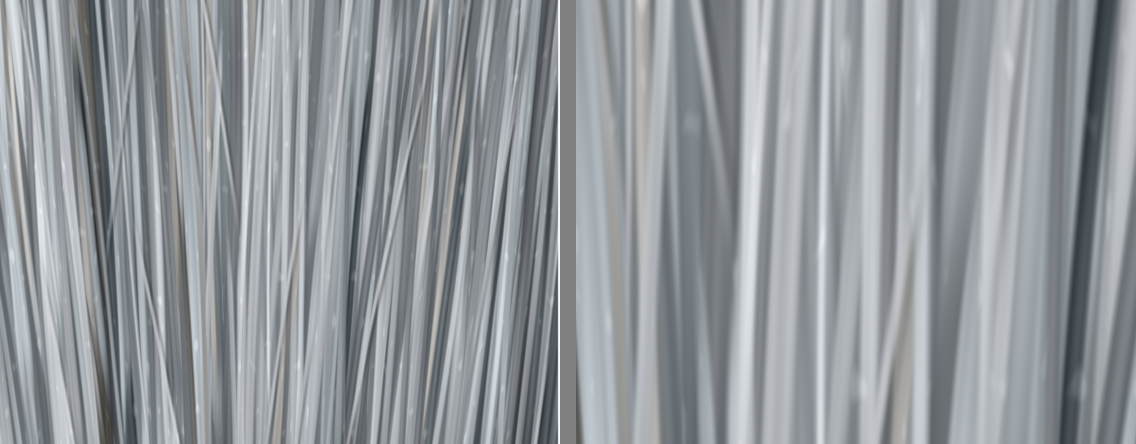
Left: the whole. Right: its middle third, enlarged.
A Shadertoy shader for this texture:

```glsl
// Silvery grey strands hanging side by side, fanning out slightly to the sides.
// Tapered strands are layered from broad to thin, each with its own fibre noise,
// then a few bright strays cross over them at steeper angles.

const int   STRANDS      = 190;
const int   STRAYS       = 16;
const float BROAD        = 0.020;   // half widths, in canvas heights
const float THIN         = 0.0045;
const float STRAY_WIDTH  = 0.0036;
const float SOFTNESS     = 0.0032;
const float FAN          = 0.11;    // lean of the strands towards the sides
const float DARK_TONE    = 0.20;
const float LIGHT_TONE   = 0.80;
const float TONE_BIAS    = 0.55;    // below 1 favours the light tones
const float FIBRE        = 0.15;
const float SHADOW       = 0.09;
const float MARGIN       = 0.0045;  // pale strip at the right edge
const vec3  GROUND       = vec3(0.44, 0.46, 0.48);
const vec3  COOL_TINT    = vec3(-0.034, 0.003, 0.027);
const vec3  PLAIN_TINT   = vec3(-0.010, -0.002, 0.014);
const vec3  WARM_TINT    = vec3(0.008, 0.000, -0.016);
const vec3  MARGIN_COLOR = vec3(0.97, 0.98, 0.99);

vec4 hash4(float n) {
    vec4 q = fract(vec4(n) * vec4(0.1031, 0.1030, 0.0973, 0.1099));
    q += dot(q, q.wzxy + 33.33);
    return fract((q.xxyz + q.yzzw) * q.zywx);
}

vec2 gradient(vec2 cell) {
    vec3 q = fract(cell.xyx * vec3(0.1031, 0.1030, 0.0973));
    q += dot(q, q.yzx + 33.33);
    float angle = 6.2832 * fract((q.x + q.y) * q.z);
    return vec2(cos(angle), sin(angle));
}

float gradientNoise(vec2 p) {
    vec2 i = floor(p), f = p - i;
    vec2 s = f * f * f * (f * (f * 6.0 - 15.0) + 10.0);
    vec2 e = vec2(1.0, 0.0);
    float low  = mix(dot(gradient(i), f), dot(gradient(i + e), f - e), s.x);
    float high = mix(dot(gradient(i + e.yx), f - e.yx),
                     dot(gradient(i + e.xx), f - e.xx), s.x);
    return mix(low, high, s.y);
}

// Leans one way on the left, the other way right of the middle.
float leanAt(float x) {
    return -FAN * cos(3.7 * x);
}

// Fades a strand out towards both ends.
float taper(float y, float middle, float reach) {
    return smoothstep(0.0, 0.22, reach - abs(y - middle));
}

float band(float offset, float width) {
    return 1.0 - smoothstep(width - SOFTNESS, width + SOFTNESS, abs(offset));
}

vec3 drawStrand(vec3 color, vec2 p, float aspect, int index) {
    float id = float(index);
    float order = id / float(STRANDS);
    vec4 h = hash4(id + 17.0), g = hash4(id + 531.0);

    // Centre line, even spread by the golden ratio
    float across = fract(id * 0.618034 + 0.05 * h.x);
    float lean = leanAt(across) + (h.y - 0.5) * mix(0.04, 0.12, order);
    float sway = 0.006 * sin(4.0 * p.y + 6.2832 * g.x);
    float root = across * (aspect + 0.16) - 0.08;
    float offset = p.x - root - lean * (p.y - 0.5) - sway;
    float width = mix(BROAD, THIN, order) * mix(0.6, 1.35, g.y);
    if (abs(offset) > 3.0 * width + SOFTNESS) return color;

    float ends = taper(p.y, g.z, mix(0.40, 1.20, g.w));
    width *= mix(0.35, 1.0, ends);
    float d = offset / width;

    // Rounded shading with fibres along the strand
    float tone = mix(DARK_TONE, LIGHT_TONE, pow(h.z, TONE_BIAS));
    tone += 0.05 - 0.07 * min(d * d, 1.3) - 0.03 * clamp(d, -1.0, 1.0);
    tone += FIBRE * gradientNoise(vec2(offset * 115.0, p.y * 1.8) + id * 7.31);
    tone += 0.09 * gradientNoise(vec2(id * 3.7, p.y * 3.0));
    vec3 tint = mix(COOL_TINT, PLAIN_TINT, h.w);
    if (h.w > 0.92) tint = WARM_TINT;

    color *= 1.0 - SHADOW * ends * exp(-0.6 * d * d);
    return mix(color, vec3(tone) + tint, 0.88 * ends * band(offset, width));
}

vec3 drawStray(vec3 color, vec2 p, float aspect, int index) {
    vec4 h = hash4(float(index) + 907.0), g = hash4(float(index) + 1303.0);
    float across = (float(index) + h.x) / float(STRAYS);
    float side = across < 0.4 ? -1.0 : 1.0;
    if (h.y > 0.8) side = -side;
    float lean = side * mix(0.11, 0.22, h.z);
    float offset = p.x - across * aspect - lean * (p.y - g.x)
                 - 0.03 * side * (p.y - g.x) * (p.y - g.x);
    float ends = taper(p.y, g.x, mix(0.20, 0.50, g.y));
    float tone = mix(0.70, 0.83, g.z) + 0.10 * gradientNoise(vec2(h.w * 90.0, p.y * 9.0));

    color *= 1.0 - 0.20 * ends * band(offset - 2.0 * STRAY_WIDTH, STRAY_WIDTH);
    return mix(color, vec3(tone) + PLAIN_TINT, 0.8 * ends * band(offset, STRAY_WIDTH));
}

void mainImage(out vec4 fragColor, in vec2 fragCoord) {
    vec2 p = fragCoord / iResolution.y;
    float aspect = iResolution.x / iResolution.y;
    vec3 color = GROUND;

    for (int i = 0; i < STRANDS; i++) color = drawStrand(color, p, aspect, i);
    for (int i = 0; i < STRAYS; i++) color = drawStray(color, p, aspect, i);

    // Broad light changes and small glints along the flow
    float flow = p.x - leanAt(p.x / aspect) * (p.y - 0.5);
    color += 0.10 * gradientNoise(vec2(flow * 7.0, p.y * 0.9 + 4.0));
    color += 0.10 * smoothstep(0.32, 0.60, gradientNoise(vec2(flow * 75.0, p.y * 20.0)));

    float edge = smoothstep(-0.002, 0.002, p.x - aspect + MARGIN);
    fragColor = vec4(clamp(mix(color, MARGIN_COLOR, edge), 0.0, 1.0), 1.0);
}
```
